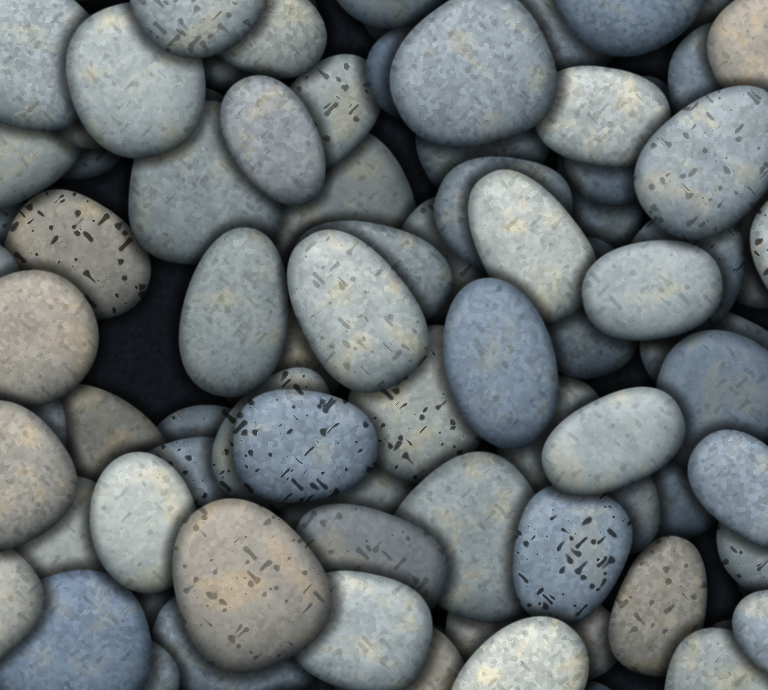
Reproduce this texture procedurally as a Shadertoy shader.

```glsl
// Heap of smooth grey beach pebbles, overlapping, under soft light from above.
#define CELL 0.2
#define LAYERS 3
#define SHADOW_WIDTH 0.024
#define SHADOW_DEPTH 0.62
#define GRAIN_SCALE 150.0
#define GRAIN_AMOUNT 0.13
#define PIT_SCALE 58.0
#define GAP_COLOR vec3(0.075, 0.09, 0.11)
#define BLUE_STONE vec3(0.50, 0.57, 0.65)
#define PALE_STONE vec3(0.84, 0.86, 0.83)
#define WARM_STONE vec3(0.74, 0.69, 0.62)
#define LIGHT normalize(vec3(-0.15, 0.55, 0.80))

vec4 hash4(vec2 p) {
    vec4 q = fract(p.xyxy * vec4(0.1031, 0.1030, 0.0973, 0.1099));
    q += dot(q, q.wzxy + 33.33);
    return fract((q.xxyz + q.yzzw) * q.zywx);
}

mat2 rotation(float angle) {
    float c = cos(angle), s = sin(angle);
    return mat2(c, s, -s, c);
}

// Cellular noise: distance to the nearest point, and that point's random value
vec2 cellular(vec2 p) {
    vec2 base = floor(p), nearest = vec2(9.0, 0.0);
    for (int y = -1; y <= 1; y++)
    for (int x = -1; x <= 1; x++) {
        vec2 cell = base + vec2(x, y);
        vec4 h = hash4(cell + 71.0);
        float d = length(cell + h.xy - p);
        if (d < nearest.x) nearest = vec2(d, h.z);
    }
    return nearest;
}

// Layered sines, bent by one another, for cloudy patches
float mottle(vec2 p) {
    float sum = 0.0, amplitude = 0.5;
    for (int i = 0; i < 4; i++) {
        p = rotation(1.1) * p * 1.8 + sin(p.yx * 1.3);
        sum += amplitude * sin(p.x) * sin(p.y);
        amplitude *= 0.65;
    }
    return sum;
}

// Paints one sparse sheet of stones, and their contact shadows, over color
void paintStones(inout vec3 color, vec2 p, float layer, vec2 parity, float grain, vec2 pit) {
    mat2 layerTurn = rotation(0.35 + layer * 0.8);
    vec2 grid = (layerTurn * p / CELL + layer * vec2(3.7, 5.3) + 20.0 - parity) * 0.5;
    vec2 id = floor(grid) * 2.0 + parity + layer * 47.0;
    vec4 h = hash4(id), k = hash4(id + 131.0);
    float presence = layer > 1.5 ? 0.66 : 0.92;
    if (k.w > presence) return;

    // Egg-shaped superellipse
    mat2 stoneTurn = rotation(h.z * 6.283);
    vec2 q = stoneTurn * ((fract(grid) - 0.5) * 2.0 - (h.xy - 0.5) * 0.3);
    float longAxis = mix(0.47, 0.65, h.w);
    vec2 axes = longAxis * vec2(1.0, mix(0.60, 0.97, k.x));
    vec2 u = q / axes;
    u.y *= 1.0 + (k.y - 0.5) * 0.42 * clamp(u.x, -1.2, 1.2);
    float power = mix(2.0, 2.55, k.z);
    vec2 a = abs(u) + 1e-4;
    float r = pow(pow(a.x, power) + pow(a.y, power), 1.0 / power);
    float d = length(q) * (1.0 - 1.0 / r) * CELL;

    // Darkening around the stone
    color *= 1.0 - SHADOW_DEPTH * (1.0 - smoothstep(0.0, SHADOW_WIDTH, d));
    float edge = 1.3 / iResolution.y;
    float cover = 1.0 - smoothstep(-edge, edge, d);
    if (cover <= 0.0) return;

    // Rounded form, with the light turned into the stone's frame
    vec2 slope = normalize(u / axes + 1e-5) * min(pow(r, 2.2), 1.0) * 0.96;
    vec3 normal = vec3(slope, sqrt(1.0 - dot(slope, slope)));
    vec3 light = vec3(stoneTurn * layerTurn * LIGHT.xy, LIGHT.z);
    float shade = 0.43 + 0.60 * dot(normal, light);
    shade *= 1.0 - 0.22 * smoothstep(0.82, 1.0, r);

    // Mineral colour, cloudy patches, grain and pits
    vec4 tint = hash4(id + 277.0);
    vec3 stone = mix(BLUE_STONE, PALE_STONE, tint.x);
    stone = mix(stone, WARM_STONE, 0.75 * smoothstep(0.6, 1.0, tint.y));
    float cloud = mottle(q * 4.5 + tint.zw * 40.0);
    stone *= 1.0 + 0.09 * cloud + grain * mix(0.6, 1.4, tint.z);
    stone = mix(stone, stone * vec3(1.05, 1.0, 0.92), smoothstep(0.0, 0.7, cloud));
    float porous = mix(0.12, 0.6, smoothstep(0.75, 0.95, tint.w));
    float pitSize = 0.42 * smoothstep(0.45, 1.0, pit.y + cloud * 0.25);
    stone *= 1.0 - porous * (1.0 - smoothstep(pitSize * 0.5, pitSize + 0.05, pit.x));

    // Deeper layers receive less, cooler light
    shade = max(shade, 0.1) * mix(0.62, 1.0, layer / float(LAYERS - 1));
    color = mix(color, stone * pow(vec3(shade), vec3(1.08, 1.0, 0.95)), cover);
}

void mainImage(out vec4 fragColor, in vec2 fragCoord) {
    vec2 p = fragCoord / iResolution.y;
    float fine = cellular(p * GRAIN_SCALE).y - 0.5;
    float coarse = cellular(p * GRAIN_SCALE * 0.45 + 9.0).y - 0.5;
    float grain = GRAIN_AMOUNT * (fine + 0.4 * coarse);
    vec2 pit = cellular(p * PIT_SCALE + 0.3 * sin(p.yx * 190.0));

    // Back to front; four interleaved sheets fill each layer
    vec3 color = GAP_COLOR * (1.0 + 2.0 * grain);
    for (int layer = 0; layer < LAYERS; layer++)
    for (int i = 0; i < 4; i++)
        paintStones(color, p, float(layer), vec2(i % 2, i / 2), grain, pit);

    fragColor = vec4(clamp(color, 0.0, 1.0), 1.0);
}
```
